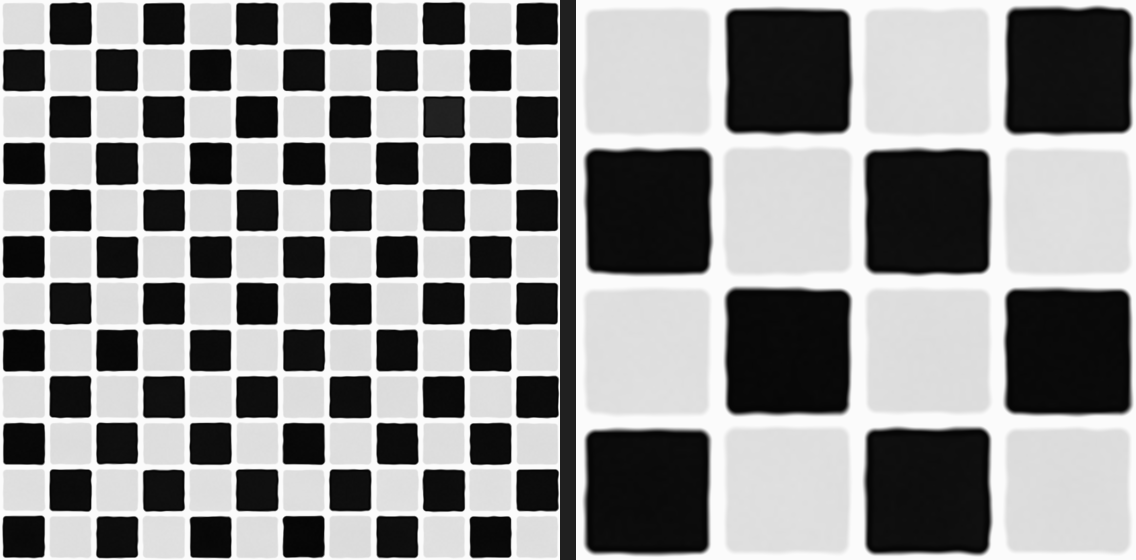
Left: the whole. Right: its middle third, enlarged.
A three.js fragment shader for this texture:

```glsl
// Checkerboard of glossy black and pale grey mosaic tiles with white grout.
varying vec2 vUv;

// Lengths are in cells: one cell is one tile plus its grout.
const float TILES = 12.0;
const vec2 GRID_SHIFT = vec2(0.012, -0.008);
const float HALF_SIZE = 0.444;
const float SIZE_JITTER = 0.008;
const float PLACE_JITTER = 0.012;
const float CORNER_RADIUS = 0.075;
const float EDGE_SOFTNESS = 0.024;
const float EDGE_WOBBLE = 0.022;
const float WOBBLE_SCALE = 7.0;
const float CLOUD_SCALE = 2.0;
const float GRAIN_SCALE = 24.0;
const float RIM_WIDTH = 0.07;

const vec3 GROUT = vec3(0.985);
const vec3 LIGHT_TILE = vec3(0.87);
const vec3 DARK_TILE = vec3(0.052);
const vec3 DARK_RIM = vec3(0.022);
const vec2 FADED_CELL = vec2(9.0, 9.0);
const float FADED_LIFT = 0.075;

float hash(vec2 p) {
  vec3 q = fract(vec3(p.xyx) * 0.1031);
  q += dot(q, q.yzx + 33.33);
  return fract((q.x + q.y) * q.z);
}

// Value noise in -1..1 that wraps after the given whole period.
float wrapNoise(vec2 p, float period) {
  vec2 i = floor(p);
  vec2 f = fract(p);
  f = f * f * (3.0 - 2.0 * f);
  vec2 a = mod(i, period);
  vec2 b = mod(i + 1.0, period);
  float low = mix(hash(a), hash(vec2(b.x, a.y)), f.x);
  float high = mix(hash(vec2(a.x, b.y)), hash(b), f.x);
  return mix(low, high, f.y) * 2.0 - 1.0;
}

float gridNoise(vec2 p, float scale) {
  return wrapNoise(p * scale, TILES * scale);
}

float roundedBox(vec2 p, float halfSize, float radius) {
  vec2 q = abs(p) - halfSize + radius;
  return length(max(q, 0.0)) + min(max(q.x, q.y), 0.0) - radius;
}

void main() {
  vec2 grid = vUv * TILES - GRID_SHIFT;
  vec2 cell = mod(floor(grid), TILES);
  vec2 local = fract(grid) - 0.5;
  float isLight = mod(cell.x + cell.y, 2.0);

  // Tile outline: slightly uneven in place, size and edge
  vec2 jitter = vec2(hash(cell + 17.0), hash(cell + 43.0)) - 0.5;
  float halfSize = HALF_SIZE + (hash(cell + 71.0) - 0.5) * SIZE_JITTER;
  float dist = roundedBox(local - jitter * PLACE_JITTER, halfSize, CORNER_RADIUS);
  dist += gridNoise(grid, WOBBLE_SCALE) * EDGE_WOBBLE * 0.5;
  float tileMask = 1.0 - smoothstep(-EDGE_SOFTNESS, EDGE_SOFTNESS, dist);

  // Surface: tone per tile, soft clouding and fine grain
  float tone = hash(cell + 5.0) - 0.5;
  float cloud = gridNoise(grid, CLOUD_SCALE);
  float grain = gridNoise(grid, GRAIN_SCALE);
  vec3 light = LIGHT_TILE + tone * 0.014 + cloud * 0.005 + grain * 0.004;

  // Dark tiles: a few deeper ones, one faded, all with a darker rim
  float deep = step(0.8, hash(cell + 29.0)) * 0.022;
  float faded = 1.0 - step(0.5, distance(cell, FADED_CELL));
  vec3 face = DARK_TILE + tone * 0.02 - deep + faded * FADED_LIFT;
  face += cloud * 0.005 + grain * 0.004;
  float rim = smoothstep(-RIM_WIDTH, -EDGE_SOFTNESS, dist);
  vec3 dark = mix(face, DARK_RIM, rim);

  vec3 color = mix(GROUT, mix(dark, light, isLight), tileMask);
  gl_FragColor = vec4(clamp(color, 0.0, 1.0), 1.0);
}
```
